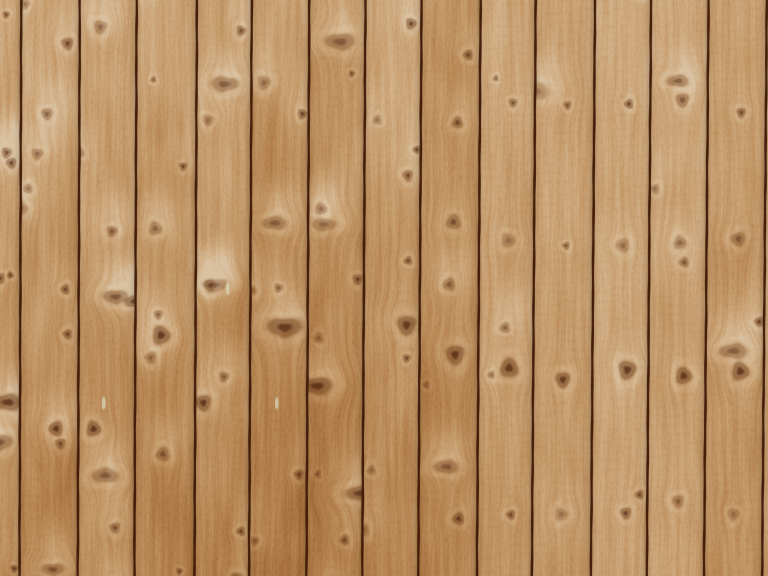
Write a WebGL 2 fragment shader that draws this texture.

```glsl
#version 300 es
precision highp float;
// A fence of upright softwood boards, about thirteen and a half across.
// Each board has its own tone, stretched cellular grain and hashed knots
// that bend the grain; narrow dark seams separate the boards.
uniform vec2 u_resolution;
out vec4 fragColor;

vec2 hash(vec2 p) {
  return fract(sin(vec2(dot(p, vec2(127.1, 311.7)), dot(p, vec2(269.5, 183.3)))) * 43758.55);
}

// Distance to the nearest scattered point.
float cellular(vec2 p) {
  vec2 cell = floor(p);
  float nearest = 2.0;
  for (int j = -1; j <= 1; j++)
    for (int i = -1; i <= 1; i++) {
      vec2 c = cell + vec2(i, j);
      nearest = min(nearest, length(c + hash(c) - p));
    }
  return nearest;
}

// Soft blotches from layered, rotated sines, about -1 to 1.
float blotch(vec2 p) {
  float sum = 0.0, amp = 0.6;
  for (int i = 0; i < 4; i++) {
    p = mat2(0.8, 0.6, -0.6, 0.8) * p * 1.7 + 0.7 * sin(p.yx + 1.3);
    sum += amp * sin(p.x) * cos(p.y);
    amp *= 0.6;
  }
  return sum;
}

// Position of the left edge of board k, in board widths.
float edgeOf(float k) {
  return k + 0.05 * exp(-0.25 * (k - 3.2) * (k - 3.2)) + 0.02 * sin(k * 2.6);
}

// Knots of one board: x core, y dark rim, z pale sheen, w bend of the grain.
vec4 knots(vec2 q, float k, float rows, float scatter, float chance) {
  vec4 sum = vec4(0.0);
  for (int j = -1; j <= 1; j++) {
    float row = floor(q.y * rows) + float(j);
    vec2 place = hash(vec2(k + 3.0, row + rows * 17.0));
    vec2 kind = hash(vec2(row + rows * 5.0, k + 41.0));
    if (kind.x > chance) continue;
    vec2 centre = vec2(mix(0.056, 0.1 * place.x, scatter),
                       (row + 0.5 + (place.y - 0.5) * scatter) / rows);
    bool mainRow = rows < 5.0 && row == 1.0;
    float radius = (mainRow ? 0.0105 : 0.0045 + 0.0045 * kind.y) * (0.85 + 0.3 * place.y);
    vec2 d = q - centre;
    vec2 stretched = d * vec2(mix(1.0, 0.5, step(0.8, kind.y) * scatter), 0.92);
    float r = length(stretched) / radius;
    r *= 1.0 + 0.1 * sin(3.0 * atan(d.y, d.x + 1e-5) + 6.0 * kind.x);
    vec2 s = (d - vec2(0.006, 0.028)) * vec2(26.0, 24.0);
    float depth = mainRow ? 1.0 : 0.45 + 0.5 * place.x;
    sum.x += depth * (1.0 - smoothstep(0.25, 1.0, r));
    sum.y += depth * exp(-8.0 * (r - 1.0) * (r - 1.0));
    sum.z += exp(-dot(s, s)) * scatter * kind.y + 0.35 * exp(-2.0 * (r - 2.0) * (r - 2.0));
    sum.w += d.x * exp(-0.1 * r * r);
  }
  return sum;
}

void main() {
  vec2 p = gl_FragCoord.xy / u_resolution.y;
  float pixel = 1.0 / u_resolution.y;

  // Slightly leaning boards of uneven width.
  float pitch = 0.0993;
  float b = (p.x - 0.035 - (p.y - 0.5) * (0.003 + 0.004 * p.x)) / pitch;
  float k = floor(b);
  if (b < edgeOf(k)) k -= 1.0;
  else if (b >= edgeOf(k + 1.0)) k += 1.0;
  float left = (b - edgeOf(k)) * pitch;
  float right = (edgeOf(k + 1.0) - b) * pitch;
  vec2 q = vec2(left, p.y);
  vec2 seed = hash(vec2(k, 9.0));

  // Knots lie in level rows on the right and are scattered on the left.
  float scatter = 1.0 - 0.88 * smoothstep(5.0, 8.0, k);
  vec4 knot = knots(q, k, 4.3, scatter, 0.95)
            + knots(q, k, 7.0, 1.0, 0.25 + 0.45 * scatter);

  // Grain: broad wavering bands, fine fibres and short flecks.
  float gx = q.x - 0.7 * knot.w + 0.002 * sin(p.y * 9.0 + k * 2.0) + k * 1.7;
  float bands = sin(gx * 260.0 + 2.0 * sin(gx * 71.0 + p.y * 3.0) + sin(p.y * 7.0 + k));
  float fibres = cellular(vec2(gx * 190.0, p.y * 9.0)) - 0.5;
  float flecks = cellular(vec2(gx * 240.0, p.y * 130.0)) - 0.5;
  float patches = blotch(vec2(q.x * 13.0 + k * 5.3, p.y * 5.0 + k * 2.1));

  // Tone: paler to the right and at the top, with a few darker boards.
  float tone = 0.57 + 0.14 * smoothstep(6.0, 9.0, k) + 0.13 * (seed.x - 0.5);
  tone += (p.y - 0.45) * mix(0.42, 0.15, smoothstep(5.0, 9.0, k));
  tone -= 0.16 * exp(-0.7 * (k - 4.7) * (k - 4.7)) + 0.13 * exp(-3.0 * (k - 7.0) * (k - 7.0));
  tone -= 0.12 * exp(-3.0 * (k - 12.0) * (k - 12.0));
  tone += 0.05 * bands - 0.2 * fibres - 0.13 * flecks + 0.15 * patches * (0.5 + 0.5 * scatter);
  tone = clamp(tone + 0.38 * knot.z, -0.15, 1.15);
  vec3 wood = mix(vec3(0.60, 0.38, 0.19), vec3(0.83, 0.71, 0.56), tone);
  wood += tone * (1.0 - tone) * vec3(0.07, 0.01, -0.09);
  wood = mix(wood, vec3(0.44, 0.25, 0.11), clamp(0.5 * knot.y, 0.0, 0.75));
  wood = mix(wood, vec3(0.31, 0.14, 0.05), clamp(0.8 * knot.x, 0.0, 0.9));

  // Rare pale scuffs on the left boards.
  float scuffRow = floor(p.y * 5.0);
  vec2 h = hash(vec2(k * 3.0 + 7.0, scuffRow));
  vec2 s = (q - vec2(0.03 + 0.04 * h.y, (scuffRow + 0.5) / 5.0)) / vec2(0.004, 0.013);
  float scuff = (1.0 - smoothstep(0.5, 1.0, length(s) + 0.25 * patches)) * step(0.78, h.x) * step(k, 5.0);
  wood = mix(wood, vec3(0.84, 0.82, 0.70), 0.8 * scuff);

  // Seams with rough edges and a soft shadow on either side.
  float rim = min(left, right);
  wood *= 1.0 - 0.3 * exp(-right / 0.004) - 0.18 * exp(-left / 0.003);
  float halfWidth = 0.0019 + 0.0005 * sin(p.y * 23.0 + k * 4.0) * sin(p.y * 61.0 + k);
  float seam = 1.0 - smoothstep(halfWidth - pixel * 0.6, halfWidth + pixel * 0.8, rim);
  fragColor = vec4(mix(wood, vec3(0.25, 0.10, 0.02), seam * 0.95), 1.0);
}
```
